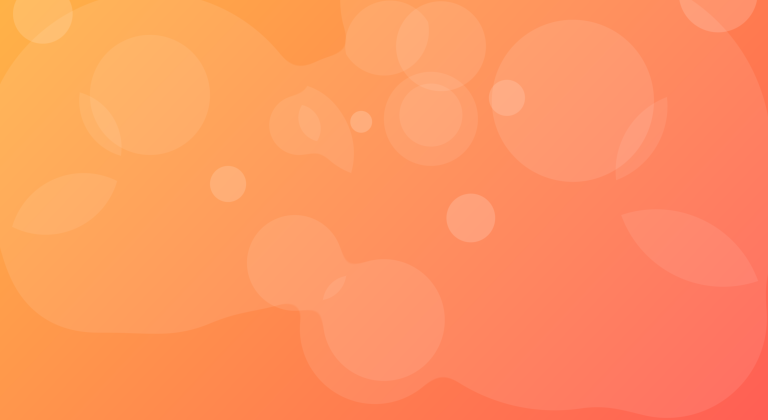
Reproduce this background procedurally as a WebGL 2 fragment shader.

```glsl
#version 300 es
precision highp float;

uniform vec2 u_resolution;
out vec4 fragColor;

// Distances are in canvas heights, with y running down from the top edge.

float smoothUnion(float a, float b, float k) {
    float h = max(k - abs(a - b), 0.0) / k;
    return min(a, b) - 0.25 * k * h * h;
}

float disc(vec2 p, vec3 c) {
    return length(p - c.xy) - c.z;
}

// Leaf between two tips: the overlap of two equal circles
float leaf(vec2 p, vec2 a, vec2 b, float halfWidth) {
    vec2 axis = normalize(b - a);
    vec2 q = p - 0.5 * (a + b);
    q = vec2(abs(dot(q, vec2(-axis.y, axis.x))), dot(q, axis));
    float halfLength = 0.5 * distance(a, b);
    float offset = 0.5 * (halfLength * halfLength - halfWidth * halfWidth) / halfWidth;
    return length(q + vec2(offset, 0.0)) - offset - halfWidth;
}

// Lay a translucent white shape over the colour
vec3 veil(vec3 color, float dist, float opacity) {
    float edge = 0.75 / u_resolution.y;
    return mix(color, vec3(1.0), opacity * (1.0 - smoothstep(-edge, edge, dist)));
}

// Wide cloud of merged discs: center, radius
const vec3 CLOUD[11] = vec3[11](
    vec3(0.357, 0.381, 0.400), vec3(0.210, 0.595, 0.193), vec3(0.393, 0.548, 0.231),
    vec3(0.607, 0.524, 0.210), vec3(0.893, 0.783, 0.179), vec3(1.321, 0.548, 0.429),
    vec3(1.588, 0.757, 0.238), vec3(1.405, 0.357, 0.431), vec3(1.048, 0.000, 0.238),
    vec3(0.881, 0.429, 0.310), vec3(1.619, 0.524, 0.238));

// Floating discs: center, radius, opacity
const vec4 DISCS[11] = vec4[11](
    vec4(0.102, 0.033, 0.071, 0.15), vec4(0.357, 0.226, 0.143, 0.08),
    vec4(1.050, 0.110, 0.107, 0.09), vec4(1.026, 0.283, 0.112, 0.08),
    vec4(1.026, 0.274, 0.075, 0.08), vec4(1.364, 0.240, 0.193, 0.10),
    vec4(1.207, 0.233, 0.043, 0.15), vec4(0.860, 0.290, 0.026, 0.19),
    vec4(0.543, 0.438, 0.043, 0.16), vec4(1.121, 0.519, 0.058, 0.17),
    vec4(1.710, -0.017, 0.094, 0.16));

// Leaves: both tips, then half widths
const vec4 LEAF_TIPS[7] = vec4[7](
    vec4(0.190, 0.220, 0.288, 0.371), vec4(0.029, 0.540, 0.279, 0.431),
    vec4(0.824, 0.129, 1.019, 0.052), vec4(1.588, 0.231, 1.467, 0.429),
    vec4(1.479, 0.512, 1.805, 0.669), vec4(0.719, 0.250, 0.755, 0.336),
    vec4(0.769, 0.714, 0.824, 0.657));
const float LEAF_WIDTHS[7] = float[7](0.034, 0.064, 0.088, 0.040, 0.074, 0.024, 0.013);

void main() {
    vec2 uv = gl_FragCoord.xy / u_resolution;
    vec2 p = vec2(gl_FragCoord.x, u_resolution.y - gl_FragCoord.y) / u_resolution.y;

    // Diagonal sunset gradient
    float t = dot(vec2(uv.x, 1.0 - uv.y), vec2(0.66, 0.34));
    vec3 color = mix(vec3(1.0, 0.70, 0.28), vec3(1.0, 0.37, 0.33), t);

    float cloud = 1e3;
    for (int i = 0; i < 11; i++) cloud = smoothUnion(cloud, disc(p, CLOUD[i]), 0.06);
    color = veil(color, cloud, 0.09);

    // Pair of merged drops
    float drops = smoothUnion(disc(p, vec3(0.702, 0.626, 0.114)),
                              disc(p, vec3(0.914, 0.762, 0.145)), 0.06);
    color = veil(color, drops, 0.09);

    // Petal: a disc joined to a leaf
    float petal = smoothUnion(disc(p, vec3(0.712, 0.298, 0.071)),
                              leaf(p, vec2(0.733, 0.207), vec2(0.836, 0.412), 0.045), 0.04);
    color = veil(color, petal, 0.08);

    for (int i = 0; i < 11; i++) color = veil(color, disc(p, DISCS[i].xyz), DISCS[i].w);
    for (int i = 0; i < 7; i++) {
        vec4 tips = LEAF_TIPS[i];
        color = veil(color, leaf(p, tips.xy, tips.zw, LEAF_WIDTHS[i]), 0.08);
    }

    fragColor = vec4(color, 1.0);
}
```
